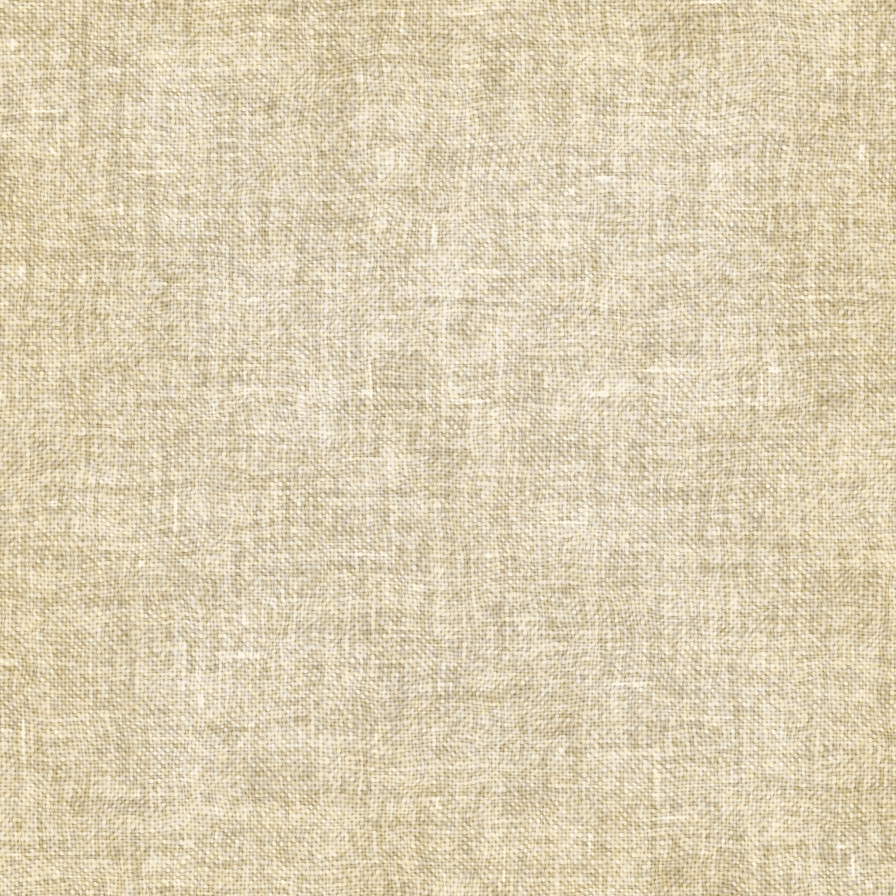
A Shadertoy shader for this texture:

```glsl
// Worn natural linen: a fine plain weave of wandering cream threads.
// Supersampled crossings with uneven gaps carry streaks and grain; cloudy
// wear, pale slubs and yellowed margins are layered on as tone offsets.

const float THREADS = 222.0;            // threads across the canvas
const int   SAMPLES = 3;                // supersampling per axis
const float WANDER = 1.6;               // slow thread drift, in threads
const float WOBBLE = 0.9;               // quick thread drift, in threads
const float THREAD_DEPTH = 0.034;       // roundness of the threads
const float HOLE_DEPTH = 0.150;         // dark gaps between crossings
const float TWILL_DEPTH = 0.058;        // diagonal ribs
const float GRAIN_DEPTH = 0.140;        // tone of single crossings
const float STREAK_DEPTH = 0.085;       // tone along single threads
const float STREAK_LENGTH = 14.0;       // length of those streaks, in threads
const float CLOUD_DEPTH = 0.060;        // broad wear
const float BAND_DEPTH = 0.028;         // bands several threads wide
const float SLUB_GLOW = 0.190;          // pale thickened fibres
const vec3  LINEN = vec3(0.868, 0.818, 0.708);
const vec3  TONE_TO_COLOR = vec3(0.95, 1.04, 1.22);
const vec3  YELLOWING = vec3(0.004, -0.010, -0.055);
const vec3  BLEACHED = vec3(0.985, 0.962, 0.900);
const float PI = 3.14159265;

// Integer hash of a lattice point, 0 to 1
float hash(vec2 cell, uint seed) {
    uvec2 q = uvec2(ivec2(cell)) * uvec2(1597334673u, 3812015801u);
    uint n = (q.x ^ q.y ^ (seed * 2654435769u)) * 747796405u + 2891336453u;
    n = ((n >> ((n >> 28u) + 4u)) ^ n) * 277803737u;
    n = (n >> 22u) ^ n;
    return float(n >> 8u) / 16777216.0;
}

float noise(vec2 p, uint seed) {
    vec2 i = floor(p), f = fract(p);
    f = f * f * (3.0 - 2.0 * f);
    float low  = mix(hash(i, seed), hash(i + vec2(1, 0), seed), f.x);
    float high = mix(hash(i + vec2(0, 1), seed), hash(i + vec2(1, 1), seed), f.x);
    return mix(low, high, f.y);
}

float fbm(vec2 p, uint seed) {
    float sum = 0.0, weight = 0.5;
    for (uint k = 0u; k < 4u; k++) {
        sum += weight * noise(p, seed + k);
        p = p * 2.03 + 7.3;
        weight *= 0.5;
    }
    return sum / 0.9375;
}

// Tone of the cloth at p, in thread units; lean picks the rib direction
float weave(vec2 p, float lean) {
    vec2 cell = floor(p);
    vec2 wave = cos(2.0 * PI * (p - cell - 0.5));
    float over = mod(cell.x + cell.y, 2.0) - 0.5;
    float threads = THREAD_DEPTH * dot(wave, vec2(1.0 + over, 1.0 - over));
    float hole = 0.25 * (1.0 - wave.x) * (1.0 - wave.y);
    float gaps = HOLE_DEPTH * (0.125 - hole * hash(floor(p + 0.5), 4u));
    float twill = TWILL_DEPTH * mix(cos(PI * (p.x + p.y)), cos(PI * (p.x - p.y)), lean);
    float grain = GRAIN_DEPTH * (hash(cell, 1u) - 0.5);
    float warpTone = noise(vec2(cell.x, p.y / STREAK_LENGTH), 2u);
    float weftTone = noise(vec2(p.x / STREAK_LENGTH, cell.y), 3u);
    return threads + gaps + twill + grain + STREAK_DEPTH * (warpTone + weftTone - 1.0);
}

// Scattered soft fibres lying along the given angle
float slubs(vec2 uv, float angle, float chance, uint seed) {
    const vec2 SPACING = vec2(0.130, 0.036);
    float c = cos(angle), s = sin(angle);
    vec2 p = vec2(c * uv.x + s * uv.y, c * uv.y - s * uv.x) / SPACING;
    p.x += hash(vec2(floor(p.y), 0.0), seed);
    vec2 cell = floor(p);
    vec2 jitter = vec2(hash(cell, seed + 1u), hash(cell, seed + 2u)) - 0.5;
    vec2 d = (p - cell - 0.5 - jitter * vec2(0.2, 0.5)) * SPACING;
    float size = hash(cell, seed + 3u);
    float halfLength = mix(0.005, 0.046, size * size);
    float halfWidth = mix(0.0038, 0.0015, size);
    float along = 1.0 - smoothstep(0.25, 1.0, abs(d.x) / halfLength);
    float across = exp(-d.y * d.y / (halfWidth * halfWidth));
    float strength = 0.35 + 0.65 * hash(cell, seed + 4u);
    return along * across * strength * step(hash(cell, seed + 5u), chance);
}

void mainImage(out vec4 fragColor, in vec2 fragCoord) {
    vec2 uv = fragCoord / iResolution.y;
    vec2 canvas = fragCoord / iResolution.xy;

    // Woven structure
    vec2 drift = WANDER * vec2(noise(uv * vec2(9.0, 14.0), 11u),
                               noise(uv * vec2(14.0, 9.0), 12u))
               + WOBBLE * vec2(noise(uv * vec2(70.0, 35.0), 14u),
                               noise(uv * vec2(35.0, 70.0), 15u));
    float lean = 0.75 * smoothstep(0.42, 0.74, fbm(uv * 20.0, 13u));
    float tone = 0.0;
    for (int j = 0; j < SAMPLES; j++)
    for (int i = 0; i < SAMPLES; i++) {
        vec2 offset = (vec2(i, j) + 0.5) / float(SAMPLES) - 0.5;
        vec2 p = (uv + offset / iResolution.y) * THREADS;
        tone += weave(p + drift, lean);
    }
    tone /= float(SAMPLES * SAMPLES);

    // Broad wear and long bands along both thread directions
    float cloud = fbm(uv * 9.0, 21u);
    float bands = noise(uv * vec2(95.0, 9.0), 31u) + noise(uv * vec2(9.0, 95.0), 32u);
    tone += CLOUD_DEPTH * (cloud - 0.5) + BAND_DEPTH * (bands - 1.0);
    tone += 0.035 * smoothstep(0.60, 0.80, fbm(uv * 16.0 + 4.0, 41u));
    tone -= 0.5 * max(tone - 0.07, 0.0);

    // Pale slubs, frayed by fine noise
    float fibres = slubs(uv, 0.0, 0.26, 50u) + slubs(uv, 0.5 * PI, 0.22, 60u)
                 + 0.7 * slubs(uv, -0.65, 0.04, 70u);
    tone += SLUB_GLOW * fibres * (0.5 + 0.8 * noise(uv * 180.0, 80u));

    // Yellowed, slightly darker margins
    vec2 fromCentre = abs(canvas - 0.5) * 2.0;
    float margin = smoothstep(0.45, 1.05, max(fromCentre.x, fromCentre.y * 0.94));
    tone -= 0.010 * margin;
    float yellow = 0.65 * margin + 1.5 * (noise(uv * 190.0, 90u) - 0.5)
                 + 0.6 * (0.5 - cloud) - 0.16;

    vec3 color = LINEN + tone * TONE_TO_COLOR + yellow * YELLOWING;
    fragColor = vec4(clamp(color, vec3(0.0), BLEACHED), 1.0);
}
```
